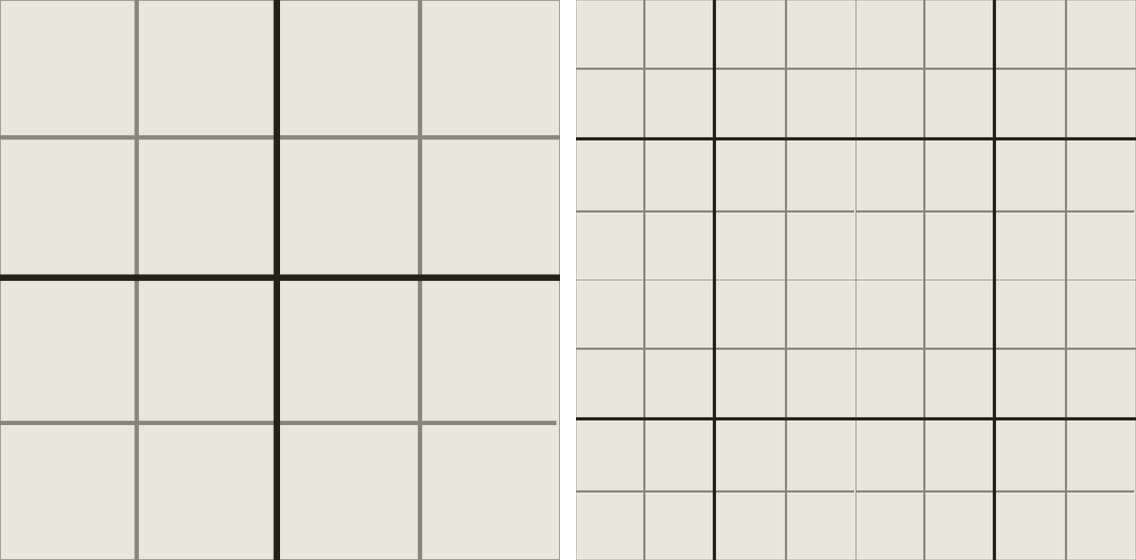
Left, the tile; right, the same tile 2 across and 2 down.
A WebGL 1 fragment shader for this pattern:

```glsl
precision highp float;

// A pale sheet ruled four by four: grey quarter lines, a bold dark cross
// near the middle and a hairline border. Each line is a wrapped distance
// to its centre, so the sheet tiles; small offsets keep the ruling uneven.

uniform vec2 u_resolution;

const vec3 PAPER = vec3(0.905, 0.907, 0.860);
const vec3 GREY = vec3(0.53, 0.53, 0.47);
const vec3 DARK = vec3(0.15, 0.13, 0.08);

const float GREY_WIDTH = 0.0078;
const float DARK_WIDTH = 0.0115;
const float BORDER_WIDTH = 0.0026;

// Line centres in canvas units: lower quarter, middle, upper quarter.
const vec3 COLUMNS = vec3(0.2441, 0.4943, 0.7500);
const vec3 ROWS = vec3(0.2448, 0.5042, 0.7546);

// The lowest row stops just short of the right border.
const float GAP_CENTRE = 0.99675;
const float GAP_WIDTH = 0.0065;

// Smoothed coverage of a line on a coordinate that wraps at one.
float lineCover(float coord, float centre, float width, float pixel) {
  float dist = abs(fract(coord - centre + 0.5) - 0.5);
  return clamp((0.5 * width - dist) / pixel + 0.5, 0.0, 1.0);
}

// Union of two coverages.
float join(float a, float b) {
  return max(a, b);
}

void main() {
  vec2 uv = gl_FragCoord.xy / u_resolution;
  vec2 pixel = 1.0 / u_resolution;

  // Grey quarter lines
  float columns = join(lineCover(uv.x, COLUMNS.x, GREY_WIDTH, pixel.x),
                       lineCover(uv.x, COLUMNS.z, GREY_WIDTH, pixel.x));
  float gap = lineCover(uv.x, GAP_CENTRE, GAP_WIDTH, pixel.x);
  float lowRow = lineCover(uv.y, ROWS.x, GREY_WIDTH, pixel.y) * (1.0 - gap);
  float rows = join(lowRow, lineCover(uv.y, ROWS.z, GREY_WIDTH, pixel.y));

  // Hairline border, shared by opposite edges
  float border = join(lineCover(uv.x, 0.0, BORDER_WIDTH, pixel.x),
                      lineCover(uv.y, 0.0, BORDER_WIDTH, pixel.y));

  // Bold cross, drawn over everything else
  float bold = join(lineCover(uv.x, COLUMNS.y, DARK_WIDTH, pixel.x),
                    lineCover(uv.y, ROWS.y, DARK_WIDTH, pixel.y));

  vec3 color = mix(PAPER, GREY, join(border, join(columns, rows)));
  color = mix(color, DARK, bold);
  gl_FragColor = vec4(color, 1.0);
}
```
